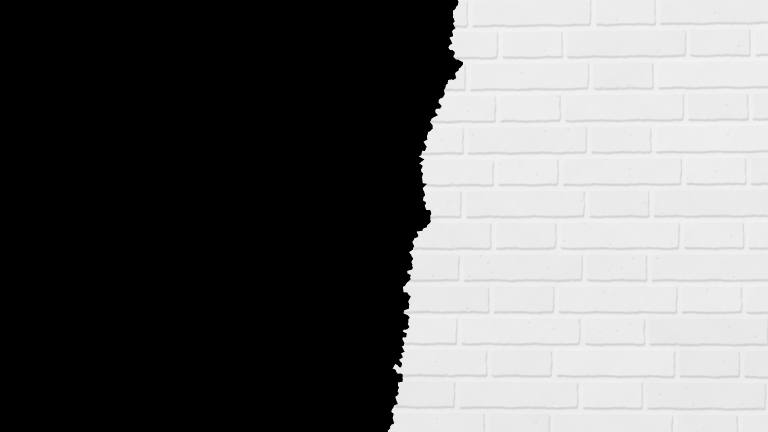
Reproduce this background procedurally as a WebGL 2 fragment shader.

```glsl
#version 300 es
precision highp float;

uniform vec2 u_resolution;
out vec4 outColor;

// Lengths are in canvas heights
const float COURSE_HEIGHT = 0.0737;
const float FIRST_JOINT = 0.0625;    // depth below the top edge
const float BOND_PERIOD = 0.435;     // one long and one short brick
const float LONG_BRICK = 0.285;
const float BOND_START = 1.521;
const float ODD_SHIFT = -0.213;
const float ROW_DRIFT = -0.0025;
const float JOINT_HALF = 0.0048;
const float CORNER = 0.006;
const float TEAR_CELL = 0.0105;
const float PIT_CELL = 0.035;
const vec2 LIGHT_OFFSET = vec2(-0.0025, 0.0055);
const float SHADOW = 0.10;
const float HIGHLIGHT = 0.018;
const vec3 BRICK_COLOR = vec3(0.922);
const vec3 MORTAR_COLOR = vec3(0.932);
const vec3 VOID_COLOR = vec3(0.0);

float hash(vec2 p) {
    return fract(sin(dot(p, vec2(12.99, 78.23))) * 4375.85);
}

// Nearest jittered site: xy = position, z = distance, in cell units
vec3 nearestSite(vec2 p) {
    vec3 best = vec3(0.0, 0.0, 9.0);
    for (int j = -1; j <= 1; j++) {
        for (int i = -1; i <= 1; i++) {
            vec2 cell = floor(p) + vec2(i, j);
            vec2 site = cell + vec2(hash(cell), hash(cell + 31.7));
            float d = distance(p, site);
            if (d < best.z) best = vec3(site, d);
        }
    }
    return best;
}

float ripple(vec2 p) {
    return sin(p.x * 61.0 + 3.0 * sin(p.y * 43.0))
         + 0.6 * sin(p.y * 149.0 + 2.0 * sin(p.x * 113.0))
         + 0.4 * sin(p.x * 307.0 - p.y * 251.0);
}

float bump(float x, float center, float width) {
    float d = (x - center) / width;
    return exp(-d * d);
}

// Horizontal position of the tear at a depth below the top
float tearX(float depth) {
    float x = 1.058 - 0.155 * depth;
    x += 0.032 * bump(depth, 0.157, 0.033) - 0.026 * bump(depth, 0.35, 0.070);
    x += 0.024 * bump(depth, 0.51, 0.026) - 0.014 * bump(depth, 0.58, 0.110);
    x += 0.006 * bump(depth, 0.90, 0.040) - 0.016 * bump(depth, 0.671, 0.012);
    return x - 0.016 * bump(depth, 0.852, 0.006);
}

// Share of the pixel on the wall side, sampled over 3 by 3 points
float wallCoverage(vec2 p, float pixel) {
    float sum = 0.0;
    for (int k = 0; k < 9; k++) {
        vec2 q = p + (vec2(k % 3, k / 3) - 1.0) * pixel / 3.0;
        vec2 site = nearestSite(q / TEAR_CELL).xy * TEAR_CELL;
        sum += step(tearX(1.0 - site.y), site.x);
    }
    return sum / 9.0;
}

// Brick bond: x = signed distance to the brick, y = tint
vec2 brickBond(vec2 p) {
    float depth = 1.0 - p.y;
    depth += (p.x - 1.2) * mix(0.013, -0.007, depth);
    float course = (depth - FIRST_JOINT) / COURSE_HEIGHT + 1.0;
    float row = floor(course);
    float along = p.x - BOND_START - ROW_DRIFT * row - ODD_SHIFT * mod(row, 2.0);
    float pair = floor(along / BOND_PERIOD);
    along -= pair * BOND_PERIOD;
    float isShort = step(LONG_BRICK, along);
    float width = mix(LONG_BRICK, BOND_PERIOD - LONG_BRICK, isShort);
    vec2 local = vec2(along - isShort * LONG_BRICK - 0.5 * width,
                      (fract(course) - 0.5) * COURSE_HEIGHT);
    vec2 halfSize = 0.5 * vec2(width, COURSE_HEIGHT) - JOINT_HALF - CORNER;
    vec2 q = abs(local) - halfSize;
    float d = length(max(q, 0.0)) + min(max(q.x, q.y), 0.0) - CORNER;
    return vec2(d, hash(vec2(pair * 2.0 + isShort, row)));
}

// Raised brick faces with worn edges and sparse pits
float wallHeight(vec2 p) {
    float d = brickBond(p).x + 0.0007 * ripple(p);
    float face = 1.0 - smoothstep(-0.003, 0.002, d);
    vec3 site = nearestSite(p / PIT_CELL);
    float pit = step(0.84, hash(site.xy)) * (1.0 - smoothstep(0.04, 0.12, site.z));
    return face - 0.35 * pit * face + 0.012 * ripple(p * 1.7);
}

vec3 wallColor(vec2 p) {
    vec2 brick = brickBond(p);
    float relief = wallHeight(p) - wallHeight(p + LIGHT_OFFSET);
    float face = 1.0 - smoothstep(-0.002, 0.002, brick.x);
    vec3 color = mix(MORTAR_COLOR, BRICK_COLOR + 0.014 * (brick.y - 0.5), face);
    color += 0.016 * (p.y - 0.5) + 0.002 * ripple(p * 0.6);
    return color + SHADOW * min(relief, 0.0) + HIGHLIGHT * max(relief, 0.0);
}

void main() {
    vec2 p = gl_FragCoord.xy / u_resolution.y;
    float wall = wallCoverage(p, 1.0 / u_resolution.y);
    outColor = vec4(mix(VOID_COLOR, wallColor(p), wall), 1.0);
}
```
